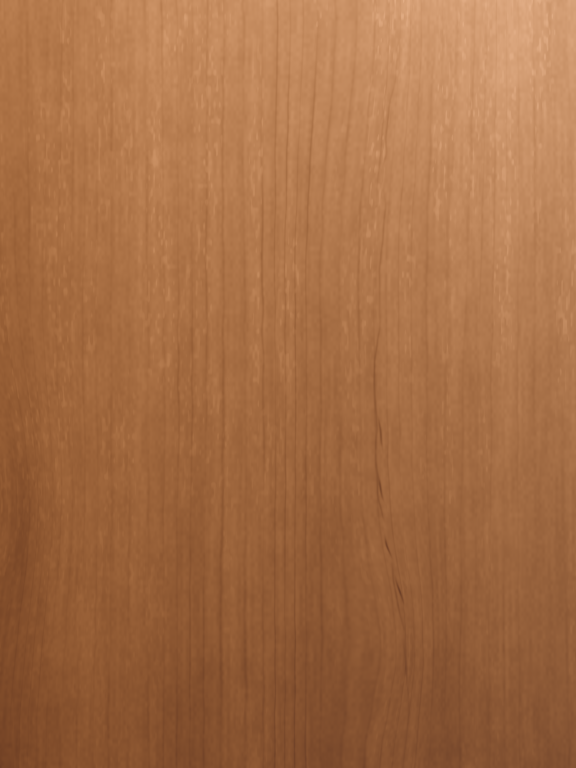
This texture is drawn by a WebGL 1 fragment shader. Its source:

```glsl
precision highp float;
// Warm, smooth wood board with upright grain under a soft light from the top right.
// A bent grain coordinate carries thin growth lines, fibres and flecks; a broken
// wavy vein with a few short cracks runs down the right of the middle.

#define LINE_COUNT 38.0
#define LINE_DEPTH 0.17
#define BAND_DEPTH 0.16
#define FIBRE_DEPTH 0.10
#define FLECK_DEPTH 0.15
#define GRAIN_DEPTH 0.09
#define MOTTLE_DEPTH 0.06
#define VEIN_DEPTH 0.17
#define CRACK_DEPTH 0.50
#define LIGHT_LOW 0.05
#define LIGHT_GAIN 0.93

uniform vec2 u_resolution;

float hash(vec2 p) {
  vec3 q = fract(vec3(p.xyx) * 0.1031);
  q += dot(q, q.yzx + 33.33);
  return fract((q.x + q.y) * q.z);
}

float noise(vec2 p) {
  vec2 i = floor(p);
  vec2 f = fract(p);
  f = f * f * (3.0 - 2.0 * f);
  float low = mix(hash(i), hash(i + vec2(1.0, 0.0)), f.x);
  float high = mix(hash(i + vec2(0.0, 1.0)), hash(i + vec2(1.0, 1.0)), f.x);
  return mix(low, high, f.y);
}

// Noise around zero, from -0.5 to 0.5
float wave(vec2 p) { return noise(p) - 0.5; }

float bump(float d, float width) {
  d /= width;
  return exp(-d * d);
}

// Sideways bend of the fibres: lean at the top, swirl low down, curve at the left
float grainCoord(vec2 uv) {
  float lean = 0.035 * smoothstep(0.6, 1.0, uv.y) * bump(uv.x - 0.64, 0.12);
  float swirl = 0.035 * bump(uv.x - 0.68, 0.07) * bump(uv.y - 0.16, 0.12);
  float curve = 0.045 * bump(uv.x, 0.12) * bump(uv.y - 0.36, 0.17);
  float sway = 0.010 * wave(vec2(uv.x * 3.0, uv.y * 4.0 + 7.0));
  return uv.x - lean - swirl - curve + sway;
}

// Uneven growth lines: a thin dark line with a faint ramp before it
float growthLines(float g, float y) {
  float phase = g * LINE_COUNT + 2.0 * noise(vec2(g * 11.0, y * 0.7));
  phase += 0.12 * wave(vec2(g * 20.0, y * 30.0));
  float f = fract(phase);
  float line = bump(f - 0.8, 0.075) + 0.35 * smoothstep(0.2, 0.8, f) * smoothstep(1.0, 0.8, f);
  float strength = 0.15 + 0.85 * noise(vec2(floor(phase) * 3.7, y * 6.0));
  float middle = 0.35 + 0.65 * bump(g - 0.48, 0.22);
  return (line - 0.25) * strength * middle;
}

float veinX(float y) {
  float path = 0.655 + 0.04 * smoothstep(0.65, 1.0, y);
  path += 0.045 * smoothstep(0.38, 0.12, y);
  return path + 0.016 * wave(vec2(y * 14.0, 2.0)) + 0.006 * wave(vec2(y * 45.0, 8.0));
}

// Broken dark vein, its fainter neighbour, and short cracks beside it
float veinShade(vec2 uv) {
  float d = uv.x - veinX(uv.y);
  float reach = smoothstep(0.03, 0.15, uv.y) * (1.0 - smoothstep(0.8, 1.0, uv.y));
  float broken = smoothstep(0.25, 0.75, noise(vec2(3.0, uv.y * 17.0)));
  float shade = VEIN_DEPTH * reach * broken * bump(d, 0.002);
  shade += 0.4 * VEIN_DEPTH * reach * (1.0 - broken) * bump(d + 0.035, 0.003);
  shade += 0.05 * reach * smoothstep(-0.03, 0.0, d) * bump(d, 0.03);
  for (int i = 0; i < 4; i++) {
    float k = float(i);
    float y = 0.22 + 0.066 * k + 0.02 * hash(vec2(k, 4.0));
    float size = 0.007 + 0.010 * hash(vec2(k, 9.0));
    float offset = 0.016 * (hash(vec2(k, 6.0)) - 0.5) + 0.2 * (y - uv.y);
    float depth = CRACK_DEPTH * (0.25 + 0.75 * hash(vec2(k, 2.0)));
    shade += depth * bump(d - offset, 0.002) * bump(uv.y - y, size);
  }
  return shade;
}

// Light falls off downwards and leftwards, with a faint rounded shadow at the foot
float lighting(vec2 uv) {
  float light = LIGHT_LOW + LIGHT_GAIN * pow(uv.y, 1.2) * (0.65 + 0.50 * uv.x);
  float arch = 0.15 - 0.35 * (uv.x - 0.5) * (uv.x - 0.5);
  light -= 0.06 * (1.0 - smoothstep(arch - 0.05, arch + 0.05, uv.y));
  return light - 0.10 * bump(uv.x, 0.08);
}

vec3 woodColor(float t, float x) {
  vec3 color = vec3(0.51, 0.31, 0.18) + t * vec3(0.31, 0.24, 0.13);
  color += t * t * vec3(0.0, 0.05, 0.12);
  return color + (x - 0.5) * vec3(-0.005, 0.01, 0.025);
}

void main() {
  vec2 uv = gl_FragCoord.xy / u_resolution;
  float g = grainCoord(uv);

  float tone = lighting(uv);
  tone += BAND_DEPTH * wave(vec2(g * 9.0, uv.y * 0.8));
  tone += 0.5 * BAND_DEPTH * wave(vec2(g * 34.0, uv.y * 1.5 + 5.0));
  tone -= LINE_DEPTH * growthLines(g, uv.y);
  tone += FIBRE_DEPTH * wave(vec2(g * 170.0, uv.y * 14.0));
  tone += GRAIN_DEPTH * wave(vec2(g * 210.0, uv.y * 170.0));
  tone += MOTTLE_DEPTH * wave(uv * vec2(28.0, 40.0));

  // Fine pale flecks gathered in upright streaks, stronger in the lit part
  float streak = smoothstep(0.35, 0.8, noise(vec2(g * 45.0, uv.y * 5.0)));
  float fleck = smoothstep(0.55, 0.95, noise(vec2(g * 230.0, uv.y * 95.0)));
  tone += FLECK_DEPTH * fleck * streak * (0.4 + 0.6 * smoothstep(0.1, 0.7, uv.y));

  // Vein, and a dim stain by the left edge
  tone -= veinShade(uv);
  float stain = bump(uv.x - 0.035, 0.02) * bump(uv.y - 0.34, 0.08);
  tone -= 0.14 * stain * (0.3 + noise(vec2(g * 60.0, uv.y * 9.0)));

  gl_FragColor = vec4(clamp(woodColor(tone, uv.x), 0.0, 1.0), 1.0);
}
```
